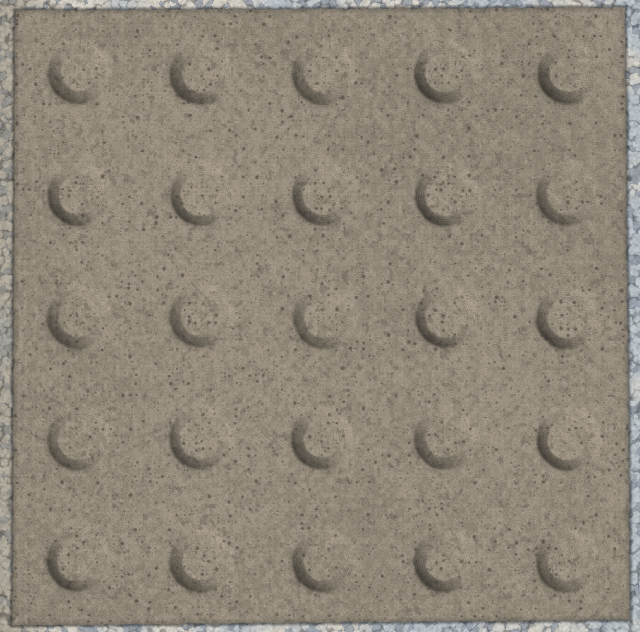
Reproduce this texture procedurally as a Shadertoy shader.

```glsl
// A worn concrete paving slab with a square grid of raised truncated domes,
// lying on pale gravel. Domes come from one folded cell with radial shading;
// grain, pits and grit come from value noise and jittered hash cells.
#define DOMES 5.0
#define PITCH vec2(0.1935, 0.1930)
#define FIRST_DOME vec2(0.1240, 0.1120)
#define DOME_RADIUS 0.0500
#define TOP_RADIUS 0.0305
#define LIGHT_DIR normalize(vec2(0.75, 0.66))
#define PALE_STONE vec3(0.61, 0.57, 0.51)
#define MID_STONE vec3(0.54, 0.51, 0.45)
#define DARK_STONE vec3(0.41, 0.38, 0.34)
#define PALE_GRIT vec3(0.82, 0.80, 0.76)
#define BLUE_GRIT vec3(0.71, 0.74, 0.76)
#define SLATE_GRIT vec3(0.55, 0.58, 0.62)

float hash(vec2 p) {
    return fract(sin(dot(p, vec2(127.1, 311.7))) * 43758.5453);
}

float noise(vec2 p) {
    vec2 i = floor(p), f = fract(p);
    f = f * f * (3.0 - 2.0 * f);
    return mix(mix(hash(i), hash(i + vec2(1, 0)), f.x),
               mix(hash(i + vec2(0, 1)), hash(i + vec2(1, 1)), f.x), f.y);
}

float fbm(vec2 p) {
    float sum = 0.0, amp = 0.5;
    for (int i = 0; i < 4; i++) {
        sum += amp * noise(p);
        p = mat2(1.6, 1.2, -1.2, 1.6) * p + 7.3;
        amp *= 0.5;
    }
    return sum / 0.9375;
}

// Small round holes, one per jittered cell; chance sets how many cells hold one.
float pits(vec2 p, float scale, float chance, float px) {
    vec2 q = p * scale, id = floor(q);
    vec2 center = 0.3 + 0.4 * vec2(hash(id + 3.1), hash(id + 8.7));
    float radius = mix(0.10, 0.27, hash(id + 5.5));
    float soft = max(px * scale, 0.08);
    float d = length((fract(q) - center) * vec2(1.0, 0.8 + 0.5 * hash(id + 1.9)));
    return step(hash(id), chance) * (1.0 - smoothstep(radius - soft, radius + soft, d));
}

// Loose pebbles: nearest jittered point gives each stone a tone and a dark rim.
vec3 gravel(vec2 p, float aspect) {
    vec2 q = p * 95.0 + 1.5 * fbm(p * 60.0), base = floor(q), stone = base;
    float nearest = 9.0;
    for (int y = -1; y <= 1; y++)
    for (int x = -1; x <= 1; x++) {
        vec2 id = base + vec2(x, y);
        float d = length(id + vec2(hash(id), hash(id + 4.2)) - q);
        if (d < nearest) { nearest = d; stone = id; }
    }
    float patchTone = fbm(p * 11.0);
    float blue = smoothstep(0.35, 0.65, patchTone + 0.25 * (p.x / aspect - p.y));
    vec3 col = mix(PALE_GRIT, BLUE_GRIT, blue);
    col = mix(col, SLATE_GRIT, 0.75 * step(0.72, hash(stone + 2.6)));
    col = mix(col, MID_STONE, 0.55 * (1.0 - smoothstep(0.0, 0.12, p.x)));
    col *= 1.0 - 0.28 * smoothstep(0.45, 0.85, nearest);
    return col * (0.86 + 0.28 * fbm(p * 240.0));
}

// Slightly skewed square with crumbled sides; positive inside.
float slabInside(vec2 p, float aspect) {
    vec2 low = vec2(0.0200 + 0.004 * p.y, 0.0105 + 0.009 * p.x);
    vec2 high = vec2(aspect - 0.0160 - 0.008 * p.y, 0.9830 + 0.005 * p.x);
    vec2 d = min(p - low, high - p);
    return min(d.x, d.y) + 0.004 * (fbm(p * 75.0) - 0.5);
}

// Light change of the dome under p: x is signed shade, y is the flat top mask.
vec2 dome(vec2 p) {
    vec2 id = clamp(floor((p - FIRST_DOME) / PITCH + 0.5), 0.0, DOMES - 1.0);
    vec2 offset = p - FIRST_DOME - id * PITCH;
    offset += 0.003 * (vec2(hash(id + 6.0), hash(id + 9.0)) - 0.5);
    float wear = hash(id + 12.0);
    float r = length(offset) + 0.0025 * (fbm(p * 60.0) - 0.5);
    float facing = dot(offset, LIGHT_DIR) / max(length(offset), 0.001);
    float topRadius = TOP_RADIUS * mix(0.90, 1.08, hash(id + 15.0));
    float top = 1.0 - smoothstep(topRadius - 0.003, topRadius + 0.002, r);
    float side = (1.0 - top) * (1.0 - smoothstep(DOME_RADIUS - 0.005, DOME_RADIUS + 0.002, r));
    float steep = smoothstep(topRadius - 0.005, DOME_RADIUS, r);
    float shade = facing < 0.0 ? facing * mix(0.20, 0.42, steep) : facing * 0.09;
    shade = side * (shade - 0.045) * mix(0.85, 1.15, wear);
    // Mould rings, the worn rim of the top and the soft stain at the foot.
    float rings = sin(r * 2300.0 + 5.0 * wear) * side * (0.012 + 0.028 * wear);
    float rim = exp(-pow((r - topRadius) / 0.0018, 2.0)) * (0.02 - 0.09 * facing * wear);
    float foot = exp(-pow((r - DOME_RADIUS) / 0.006, 2.0)) * facing * 0.07;
    return vec2(shade + rings + rim + foot + 0.025 * top, top);
}

void mainImage(out vec4 fragColor, in vec2 fragCoord) {
    float px = 1.0 / iResolution.y, aspect = iResolution.x * px;
    vec2 p = fragCoord * px;
    float inside = slabInside(p, aspect);

    // Mottled stone: broad blotches, medium flecks and fine sand.
    float flecks = fbm(p * vec2(150.0, 125.0));
    float tone = 0.52 + 0.7 * (fbm(p * 5.0) - 0.5) + 1.5 * (flecks - 0.5);
    vec3 stone = mix(MID_STONE, PALE_STONE, smoothstep(0.1, 0.9, tone));
    stone *= 0.94 + 0.12 * hash(floor(p * 500.0));
    stone = mix(stone, DARK_STONE, 0.45 * smoothstep(0.62, 0.78, fbm(p * 110.0 + 31.0)));

    // Relief, pits and darkened outer edge.
    vec2 relief = dome(p);
    stone *= 1.0 + relief.x;
    float holes = max(pits(p, 95.0, 0.10 + 0.16 * relief.y, px),
                      0.8 * pits(p + 0.37, 170.0, 0.10 + 0.12 * relief.y, px));
    stone = mix(stone, DARK_STONE * 0.72, 0.65 * holes);
    stone *= 1.0 - 0.14 * (1.0 - smoothstep(0.0, 0.009, inside));

    // Gravel with the slab's contact shadow.
    vec3 ground = gravel(p, aspect) * mix(0.55, 1.0, smoothstep(0.0, 0.007, -inside));
    fragColor = vec4(mix(ground, stone, smoothstep(-px, px, inside)), 1.0);
}
```
